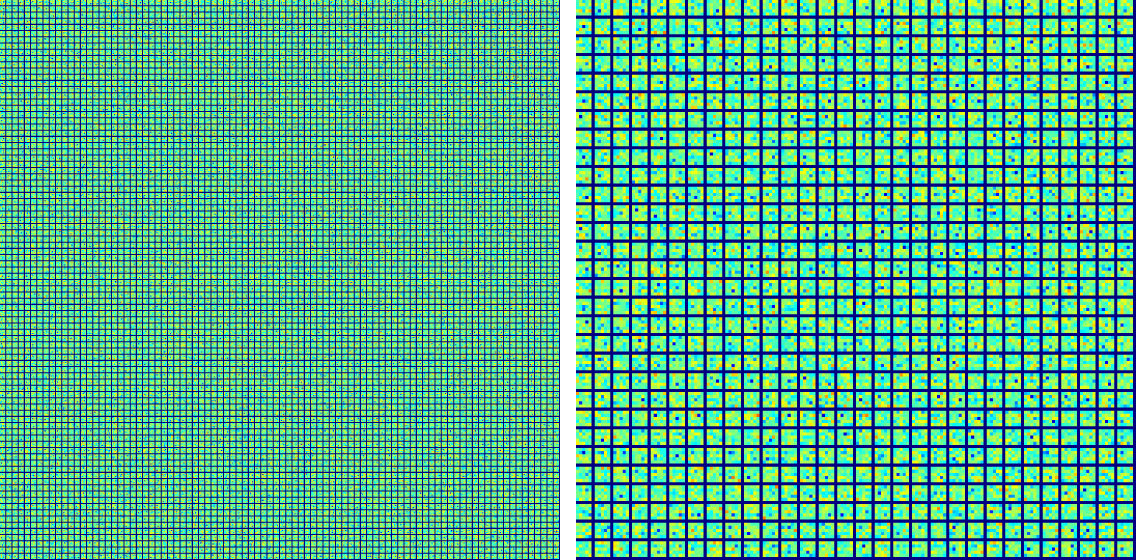
Left: the whole. Right: its middle third, enlarged.
Reproduce this pattern procedurally as a WebGL 1 fragment shader.

```glsl
precision highp float;
// A 90 by 90 sheet of small noise tiles divided by thin navy lines.
// Each tile is 5 by 5 random texels plus one line texel to the right and below;
// a blue-to-red ramp colours the values, and supersampling smooths the edges.

uniform vec2 u_resolution;

const float TILES = 90.0;
const float PITCH = 6.0; // texels per tile, including its line

float hash(vec2 p) {
  return fract(sin(dot(p, vec2(127.1, 311.7))) * 43758.5453);
}

// Sum of uniform values, close to a bell curve centred on zero
float bellNoise(vec2 p) {
  return hash(p) + hash(p + 17.3) + hash(p + 41.9) + hash(p + 73.7) - 2.0;
}

// Navy, blue, cyan, green, yellow, red
vec3 spectrum(float v) {
  return clamp(1.5 - abs(4.0 * v - vec3(3.0, 2.0, 1.0)), 0.0, 1.0);
}

vec3 sheet(vec2 uv) {
  vec2 texel = mod(floor(uv * TILES * PITCH), TILES * PITCH);
  vec2 tile = floor(texel / PITCH);
  vec2 local = texel - tile * PITCH;

  // Divider lines
  if (local.x > 4.5 || local.y < 0.5) return spectrum(0.0);

  // Green ground with cyan and yellow variation
  float value = 0.495 + 0.155 * bellNoise(texel);

  // One blue speck of varying strength near the middle of most tiles
  vec2 speck = vec2(1.0, 2.0)
    + floor(3.0 * vec2(hash(tile + 5.7), hash(tile + 29.1)));
  vec2 away = abs(local - speck);
  if (max(away.x, away.y) < 0.5) value -= 0.36 * hash(tile + 61.3);

  return spectrum(clamp(value, 0.08, 0.85));
}

void main() {
  // Average a 4 by 4 grid of samples over the pixel
  vec3 color = vec3(0.0);
  for (int j = 0; j < 4; j++) {
    for (int i = 0; i < 4; i++) {
      vec2 offset = (vec2(float(i), float(j)) + 0.5) / 4.0 - 0.5;
      color += sheet((gl_FragCoord.xy + offset) / u_resolution);
    }
  }
  gl_FragColor = vec4(color / 16.0, 1.0);
}
```
